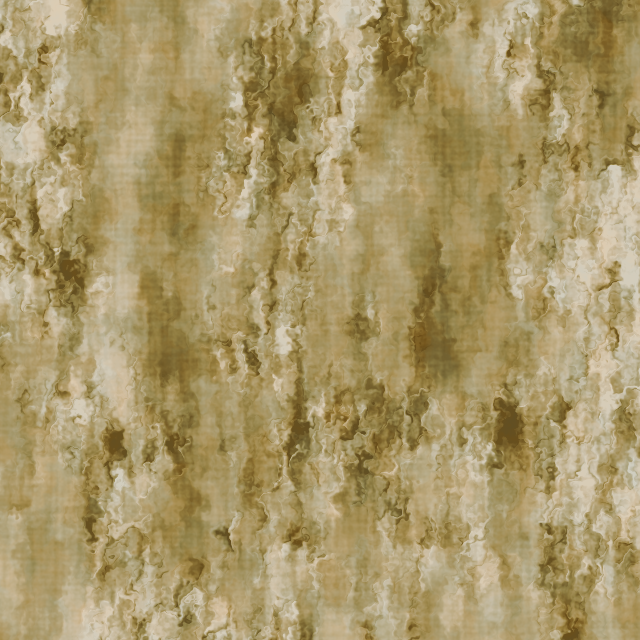
Write a WebGL 2 fragment shader that draws this texture.

```glsl
#version 300 es
precision highp float;
// Weathered ochre plaster: vertical stains, ragged streaks and columns of small leaning flakes.

#define CONTRAST 1.0
#define BROAD 0.48
#define COLUMNS 0.42
#define PATCHES 0.55
#define STREAKS 0.55
#define FLAKES 1.5
#define WEAVE 0.09
#define GRAIN 0.15
#define RAGGED 0.006
#define TINT 0.010

uniform vec2 u_resolution;
out vec4 fragColor;

// Integer hash of a lattice point, two values in 0..1
vec2 hash2(vec2 cell) {
    uvec2 v = uvec2(ivec2(cell)) * 1664525u + 1013904223u;
    v.x += v.y * 1664525u;
    v.y += v.x * 1664525u;
    v ^= v >> 16u;
    v.x += v.y * 1664525u;
    v.y += v.x * 1664525u;
    v ^= v >> 16u;
    return vec2(v & 65535u) / 65535.0;
}

float cornerSlope(vec2 cell, vec2 offset) {
    float angle = 6.28318 * hash2(cell).x;
    return dot(vec2(cos(angle), sin(angle)), offset);
}

// Gradient noise scaled to about unit variance
float noise(vec2 p) {
    vec2 i = floor(p), f = p - i;
    vec2 s = f * f * (3.0 - 2.0 * f);
    vec2 e = vec2(1.0, 0.0);
    float low = mix(cornerSlope(i, f), cornerSlope(i + e, f - e), s.x);
    float high = mix(cornerSlope(i + e.yx, f - e.yx), cornerSlope(i + 1.0, f - 1.0), s.x);
    return 4.7 * mix(low, high, s.y);
}

// Layered noise, also about unit variance
float fbm(vec2 p, int octaves) {
    float sum = 0.0, power = 0.0, amp = 1.0;
    for (int k = 0; k < octaves; k++) {
        sum += amp * noise(p);
        power += amp * amp;
        p = p * 2.03 + vec2(17.3, 9.7);
        amp *= 0.58;
    }
    return sum * inversesqrt(power);
}

// Steepens the slopes between light and dark
float sharpen(float n) {
    return 1.7 * n * inversesqrt(1.0 + n * n);
}

// Scattered leaning slivers, each lit on its left side
float flakes(vec2 p, float scale) {
    vec2 q = p * scale, cell = floor(q);
    float sum = 0.0;
    for (int y = -1; y <= 1; y++)
    for (int x = -1; x <= 1; x++) {
        vec2 id = cell + vec2(x, y);
        vec2 look = hash2(id + 71.0);
        vec2 d = q - id - hash2(id);
        float lean = mix(-0.5, 1.1, look.x);
        float along = dot(d, vec2(sin(lean), cos(lean)));
        float across = dot(d, vec2(cos(lean), -sin(lean)));
        float body = 1.0 - smoothstep(0.45, 1.0, length(vec2(across / 0.25, along / 0.75)));
        sum += body * (2.6 * (look.y - 0.5) - 4.0 * across);
    }
    return sum;
}

// Olive brown to pale cream, by tone in standard deviations
vec3 palette(float tone) {
    vec3 c = mix(vec3(0.40, 0.31, 0.12), vec3(0.47, 0.38, 0.17), smoothstep(-3.0, -2.05, tone));
    c = mix(c, vec3(0.57, 0.49, 0.25), clamp((tone + 2.05) / 0.82, 0.0, 1.0));
    c = mix(c, vec3(0.64, 0.56, 0.34), clamp((tone + 1.23) / 0.65, 0.0, 1.0));
    c = mix(c, vec3(0.68, 0.61, 0.43), clamp((tone + 0.58) / 0.61, 0.0, 1.0));
    c = mix(c, vec3(0.73, 0.67, 0.52), clamp((tone - 0.03) / 0.66, 0.0, 1.0));
    c = mix(c, vec3(0.79, 0.74, 0.64), clamp((tone - 0.69) / 0.82, 0.0, 1.0));
    return mix(c, vec3(0.84, 0.80, 0.72), smoothstep(1.51, 2.8, tone));
}

void main() {
    vec2 p = gl_FragCoord.xy / u_resolution.y + vec2(3.37, 5.61);

    // Ragged displacement of all edges
    vec2 warp = vec2(fbm(p * 38.0, 3), fbm(p * 38.0 + 50.0, 3));
    vec2 w = p + RAGGED * warp * vec2(0.8, 1.2);

    // Columns where the surface is broken up
    float rough = noise(p * vec2(4.3, 1.4) + 30.0) + 0.45 * fbm(w * vec2(14.0, 7.0) + 60.0, 2);
    rough = smoothstep(-0.8, 0.9, rough);

    // Soft stains
    float tone = BROAD * fbm(p * vec2(4.0, 2.4) + 11.0, 2);
    tone += COLUMNS * noise(w * vec2(13.0, 2.2) + 23.0);
    tone += PATCHES * sharpen(fbm(w * vec2(17.0, 9.0) + 41.0, 4)) * mix(0.65, 1.15, rough);

    // Upright streaks and leaning flakes
    vec2 thin = p + RAGGED * warp * vec2(0.35, 1.0);
    tone += STREAKS * sharpen(fbm(thin * vec2(52.0, 9.0) + 80.0, 2)) * mix(0.2, 1.0, rough);
    tone += FLAKES * rough * (flakes(w, 24.0) + 0.75 * flakes(w + 7.0, 46.0));

    // Faint weave and grain
    tone += WEAVE * (noise(p * vec2(150.0, 14.0)) + noise(p * vec2(14.0, 150.0) + 90.0));
    tone += GRAIN * fbm(p * 120.0, 2) * mix(0.5, 1.3, rough);

    vec3 color = palette(tone * CONTRAST);
    color += TINT * fbm(w * vec2(24.0, 16.0) + 130.0, 3) * vec3(1.0, -0.1, -1.0);
    fragColor = vec4(color, 1.0);
}
```
